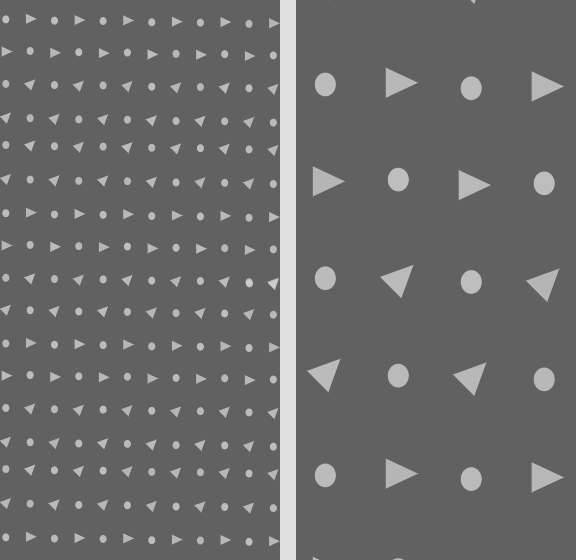
Left, the full canvas; right, a detail of the centre.
A Shadertoy shader for this pattern:

```glsl
#define COLUMNS 11.514      // column pitches across the canvas; one pitch is the unit
#define FIRST_COLUMN 0.24
#define ROW_PERIOD 13.328
#define PAIR_DROP 0.033     // each pair of columns sits a little lower
#define ODD_PAIR_DROP 0.018
#define DOT_RADII vec2(0.144, 0.162)
#define TRIANGLE vec3(0.295, 0.148, 0.207) // apex reach, base reach, half base
#define NUDGE 0.024
#define GROUND vec3(0.38)
#define CHALK vec3(0.82)
#define OPACITY 0.83
#define OPACITY_SPREAD 0.07

// Heights of the ten rows in one period, measured downwards
const float rowHeight[10] = float[10](0.798, 2.096, 3.448, 4.858, 5.961,
                                      7.385, 8.768, 10.072, 11.424, 12.759);

float hash(vec2 p) {
    return fract(sin(dot(p, vec2(12.9898, 78.233))) * 43758.5453);
}

float dotDistance(vec2 p) {
    float k = length(p / DOT_RADII);
    return (k - 1.0) * min(DOT_RADII.x, DOT_RADII.y);
}

// Isosceles triangle pointing along +x, centred on its centroid
float triangleDistance(vec2 p) {
    vec2 normal = normalize(vec2(TRIANGLE.z, TRIANGLE.x + TRIANGLE.y));
    float side = dot(vec2(p.x - TRIANGLE.x, abs(p.y)), normal);
    return max(side, -p.x - TRIANGLE.y);
}

float markDistance(vec2 p, bool isDot, bool turned, bool evenRow) {
    if (isDot) return dotDistance(p);
    p.y -= evenRow == turned ? NUDGE : -NUDGE;
    if (turned) p = vec2(p.x - p.y, p.x + p.y) * sqrt(0.5);
    else p.x += NUDGE;
    return triangleDistance(p);
}

float cover(float d, float pixel) {
    return smoothstep(0.6 * pixel, -0.6 * pixel, d);
}

void mainImage(out vec4 fragColor, in vec2 fragCoord) {
    float pixel = COLUMNS / iResolution.x;
    vec2 p = vec2(fragCoord.x, iResolution.y - fragCoord.y) * pixel;

    // Column cell and the slight downward drift across it
    float column = floor(p.x - FIRST_COLUMN + 0.5);
    float pair = floor(column / 2.0);
    p.x -= FIRST_COLUMN + column;
    p.y -= PAIR_DROP * pair + ODD_PAIR_DROP * mod(pair, 2.0);

    // Nearest row
    int row = 0;
    float offset = 1e3;
    for (int i = 0; i < 20; i++) {
        float dy = p.y - rowHeight[i % 10] - ROW_PERIOD * float(i / 10);
        if (abs(dy) < abs(offset)) {
            offset = dy;
            row = i;
        }
    }
    p.y = offset;

    // Dots and triangles alternate; triangles turn in some row pairs
    bool evenRow = row % 2 == 0;
    bool isDot = mod(column + float(row), 2.0) < 0.5;
    bool turned = ((row % 10) / 2) % 3 != 0;
    float opacity = OPACITY - OPACITY_SPREAD * hash(vec2(column, float(row)));
    if (!isDot) opacity -= 0.02;

    vec3 color = GROUND;
    float d = markDistance(p, isDot, turned, evenRow);
    color = mix(color, CHALK, opacity * cover(d, pixel));

    // Two marks near the right edge are printed twice, slightly shifted
    if (row == 8 && column > 9.5) {
        d = markDistance(p - vec2(0.02, 0.05), isDot, turned, evenRow);
        color = mix(color, CHALK, opacity * cover(d, pixel));
    }
    fragColor = vec4(color, 1.0);
}
```
